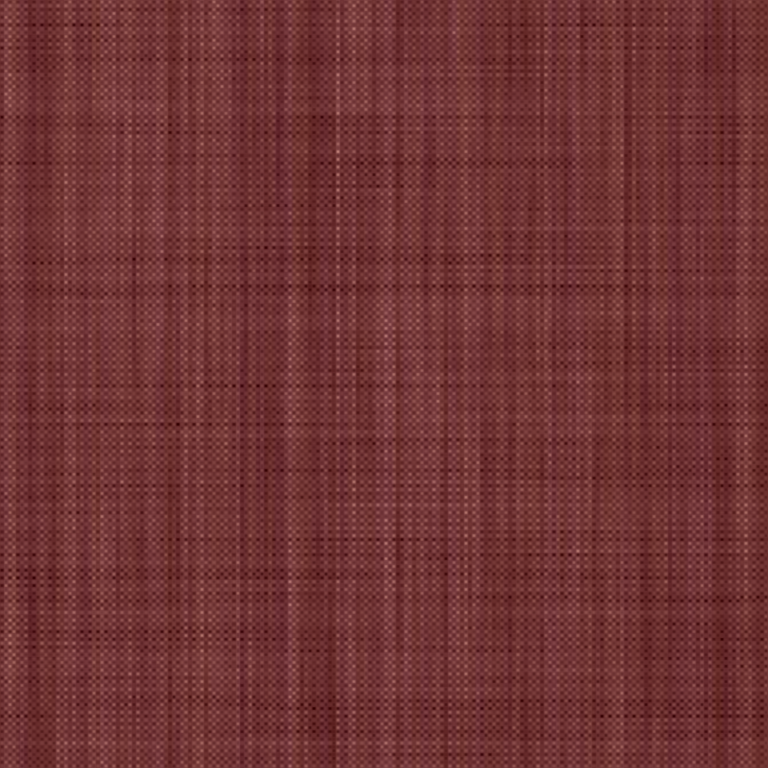
Give the GLSL for this texture, as a three.js fragment shader.

```glsl
// Dark red plain-weave cloth with long slubby vertical yarns and thin dark rows.
// A sine checker forms the over-under weave; every yarn gets a hashed tone that
// drifts along its length by layered sines, at several yarn widths.
varying vec2 vUv;

const float TAU = 6.2831853;
const vec2 THREADS = vec2(192.0, 200.0);
const vec3 CLOTH_RED = vec3(0.442, 0.206, 0.209);
const vec3 LIGHT_SHIFT = vec3(1.0, 0.97, 0.95);
const vec3 GAP_SHIFT = vec3(1.0, 0.82, 0.82);
const vec3 WARM_SHIFT = vec3(0.4, 0.5, -0.5);

float hash(vec2 p) {
  p = fract(p * vec2(0.1031, 0.1137));
  p += dot(p, p.yx + 33.33);
  return fract((p.x + p.y) * p.x * 43.7);
}

// Tone of one yarn, about -1 to 1, drifting along its length
float yarnTone(float id, float along, float seed) {
  float level = 2.0 * hash(vec2(id, seed)) - 1.0;
  float phase = TAU * hash(vec2(id, seed + 17.0));
  float pace = mix(4.0, 13.0, hash(vec2(id, seed + 31.0)));
  float drift = sin(along * pace + phase)
              + 0.7 * sin(along * pace * 2.7 + phase * 3.0)
              + 0.4 * sin(along * pace * 6.1 + phase * 5.0);
  return 0.7 * level + 0.3 * drift;
}

// Neighbouring yarn tones with a narrow blend between them
float yarns(float across, float along, float seed) {
  float p = across - 0.5;
  float id = floor(p);
  float blend = smoothstep(0.25, 0.75, p - id);
  return mix(yarnTone(id, along, seed), yarnTone(id + 1.0, along, seed), blend);
}

// Single yarns plus two wider groups, each weaker by the given falloff
float streaks(float across, float along, float count, float falloff, float seed) {
  float sum = 0.0;
  float weight = 0.68;
  for (int i = 0; i < 3; i++) {
    sum += weight * yarns(across * count, along, seed + float(i) * 53.0);
    count /= 2.4;
    weight *= falloff;
  }
  return sum;
}

// Slow patches, 0 to 1, where every second yarn sits lower
float patches(vec2 p, float phase) {
  float bend = 2.0 * sin(p.x * 5.0 + phase) + 1.5 * sin(p.x * 11.0 - p.y * 4.0);
  return 0.5 + 0.5 * sin(p.y * 23.0 + bend + phase * 2.0);
}

void main() {
  vec2 grid = vUv * THREADS;
  float fibre = hash(floor(grid) + 7.0);

  // Positive where the warp lies on top, negative where the weft does
  vec2 wave = sin(grid * TAU * 0.5);
  float over = wave.x * wave.y;

  // Tones of the two yarn directions
  float warp = streaks(vUv.x, vUv.y * 0.75, THREADS.x, 0.55, 3.0);
  float weft = streaks(vUv.y, vUv.x * 0.8, THREADS.y, 0.5, 211.0);
  float darkRow = smoothstep(0.1, 0.9, -weft);

  // Alternate rows and columns sink in patches, turning the checker into a grid
  float sunkenRows = wave.y * patches(vUv, 1.0);
  float sunkenColumns = wave.x * patches(vUv.yx, 4.0);

  // Raised warp dots and sunken weft gaps
  float warpDot = max(over, 0.0) * mix(0.5, 1.5, fibre) * (1.0 + 0.8 * warp);
  float weftGap = max(-over, 0.0) * mix(0.6, 1.4, fibre) * (1.0 + 0.9 * darkRow);

  float light = 0.058 * warp + 0.034 * weft + 0.074 * warpDot;
  light += 0.022 * sunkenRows + 0.010 * sunkenColumns;
  float warmth = 0.018 * yarns(vUv.x * 84.0, vUv.y, 401.0) + 0.012 * warpDot;

  vec3 color = CLOTH_RED + LIGHT_SHIFT * light - GAP_SHIFT * 0.070 * weftGap;
  color += WARM_SHIFT * warmth;
  gl_FragColor = vec4(color, 1.0);
}
```
